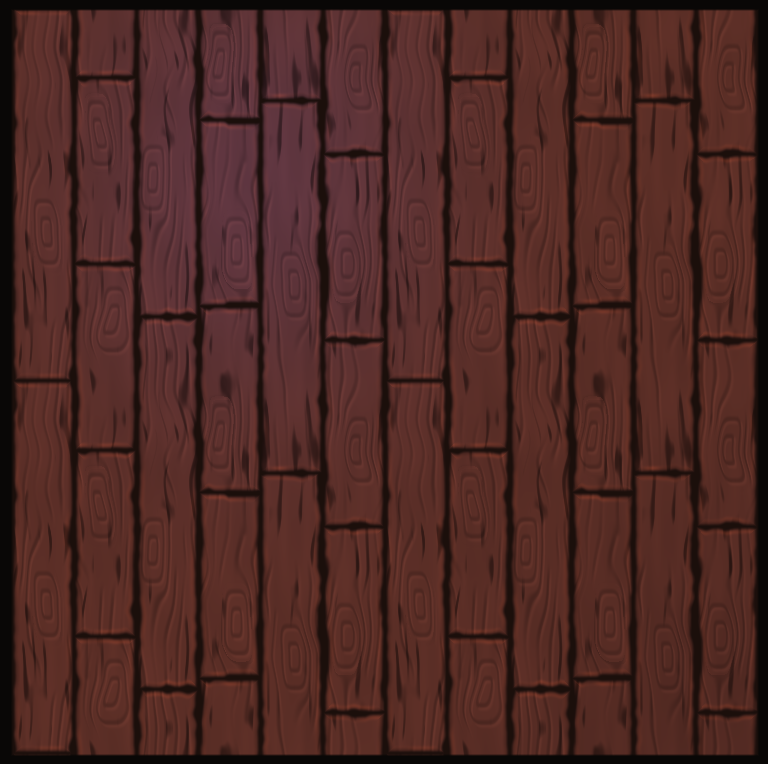
A Shadertoy shader for this texture:

```glsl
// Dark red-brown wooden floor planks with carved grain and knots, a violet glow and a black border.

float hash(vec2 p) {
    p = fract(p * vec2(0.1031, 0.1137));
    p += dot(p, p.yx + 33.33);
    return fract((p.x + p.y) * p.x * 17.0);
}

float noise(vec2 p) {
    vec2 cell = floor(p), f = fract(p);
    f = f * f * (3.0 - 2.0 * f);
    return mix(mix(hash(cell), hash(cell + vec2(1, 0)), f.x),
               mix(hash(cell + vec2(0, 1)), hash(cell + vec2(1, 1)), f.x), f.y);
}

// Depth of the carved lines: they flow around the knot and form rings inside it.
float grain(vec2 p, vec2 knot, float seed) {
    p.x += 0.2 * (noise(vec2(p.x * 2.0 + seed, p.y * 1.7)) - 0.5);
    vec2 k = (p - knot) * vec2(1.0, 0.36);
    vec2 k2 = k * k;
    float radius = 0.23;
    float d = sqrt(sqrt(dot(k2, k2))) + 0.001;
    float inside = smoothstep(radius + 0.02, radius - 0.02, d);
    float flow = k.x * (1.0 - radius * radius / (d * d)) * 6.0
               + 0.5 * noise(vec2(seed, p.y * 0.8));
    float phase = d < radius ? (radius - d) * 10.0 : flow;
    float broken = smoothstep(0.35, 0.7, noise(vec2(p.x * 5.0 + seed, p.y * 1.1 + 9.0)));
    float line = smoothstep(0.24, 0.0, abs(fract(phase) - 0.5));
    return line * mix(broken, 0.8, inside);
}

void mainImage(out vec4 fragColor, in vec2 fragCoord) {
    vec2 uv = fragCoord / iResolution.xy;
    vec2 board = (uv - vec2(0.0156, 0.0118)) / vec2(0.9714, 0.9751);

    // Two by two tiles, each six columns wide; lengths are in column widths, y runs down.
    vec2 q = mod(vec2(board.x, 1.0 - board.y) * 12.0, 6.0);
    float joints[6] = float[6](5.97, 1.09, 4.94, 1.77, 1.46, 2.32);
    vec2 knots[6] = vec2[6](vec2(0.06, 3.6), vec2(-0.12, 0.89), vec2(-0.2, 3.76),
                            vec2(0.14, 2.09), vec2(0.0, 2.96), vec2(-0.1, 1.76));
    int column = int(clamp(floor(q.x), 0.0, 5.0));

    // Even columns hold one long plank per tile, odd ones hold two short planks.
    float plankLength = column % 2 == 0 ? 6.0 : 3.0;
    float along = mod(q.y - joints[column], 6.0);
    float row = floor(along / plankLength);
    vec2 p = vec2(fract(q.x) - 0.5, along - row * plankLength);
    vec2 knot = knots[column];
    knot.x *= 1.0 - 2.0 * row;
    float seed = float(column) * 17.0 + row * 41.0 + 3.0;

    // Nearly straight outline with a few chips bitten out of the sides
    float sideSeed = seed + 5.0 * step(0.0, p.x);
    float chips = noise(vec2(sideSeed, p.y * 2.7));
    float side = 0.5 - abs(p.x) - 0.06 * pow(chips, 4.0)
               - 0.022 * noise(vec2(sideSeed, p.y * 7.0));
    float nick = noise(vec2(p.x * 6.0 + seed, row + 2.0));
    float end = min(p.y, plankLength - p.y) - 0.05 * pow(nick, 3.0);
    float edge = min(side, end);

    // Base colour with streaks and a violet glow at the upper left
    float streak = noise(vec2(p.x * 8.0 + seed, p.y * 0.9));
    float blotch = noise(vec2(p.x * 2.0 + seed, p.y * 1.2 + 20.0));
    vec2 toGlow = (uv - vec2(0.33, 0.77)) * vec2(1.15, 0.9);
    float glow = exp(-13.0 * dot(toGlow, toGlow));
    vec3 wood = mix(vec3(0.355, 0.18, 0.148), vec3(0.37, 0.21, 0.25), glow);
    wood *= 0.94 + 0.07 * streak + 0.08 * blotch;
    wood *= 1.0 - 0.1 * smoothstep(0.4, 1.0, uv.x) * smoothstep(0.7, 0.0, uv.y);

    // Carved lines with a lit lower edge, and thin dark cracks
    float groove = grain(p, knot, seed);
    float lit = max(grain(p - vec2(0.035, 0.05), knot, seed) - groove, 0.0);
    float bend = 0.15 * noise(vec2(seed, p.y * 1.5));
    float crack = smoothstep(0.74, 0.95, noise(vec2((p.x + bend) * 12.0 + seed, p.y * 1.6 + 50.0)));
    float nearKnot = length((p - knot) * vec2(1.0, 0.36));
    crack *= smoothstep(0.15, 0.3, nearKnot);
    wood *= 1.0 - 0.19 * groove;
    wood += vec3(0.05, 0.027, 0.022) * lit;
    wood *= 1.0 - 0.42 * crack;

    // Worn reddish rims, strongest at the plank ends
    float rim = exp(-pow((edge - 0.075) / 0.035, 2.0));
    float worn = noise(vec2(p.x * 5.0 + seed, p.y * 3.0 + 7.0));
    wood += vec3(0.17, 0.06, 0.025) * rim * worn * (end < side ? 1.0 : 0.45);

    // Softly shaded edges and dark gaps
    wood *= 0.72 + 0.28 * smoothstep(0.01, 0.12, edge);
    vec3 color = mix(vec3(0.105, 0.058, 0.045), wood, smoothstep(-0.005, 0.055, edge));

    // Black border
    vec2 margin = min(board, 1.0 - board);
    float floorMask = smoothstep(-0.002, 0.002, min(margin.x, margin.y));
    color = mix(vec3(0.035, 0.028, 0.022), color, floorMask);
    fragColor = vec4(color, 1.0);
}
```
